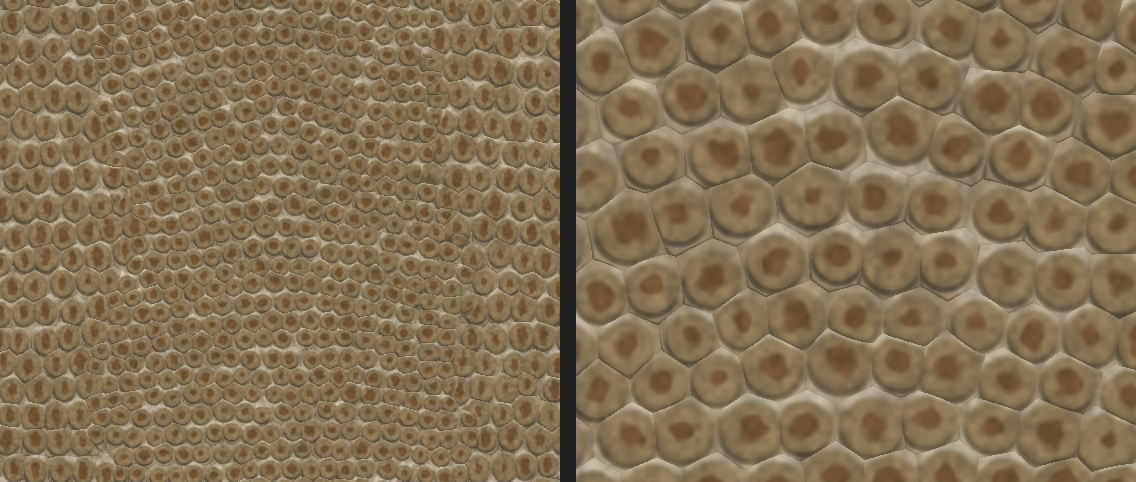
Left: the whole. Right: its middle third, enlarged.
This texture is drawn by a WebGL 1 fragment shader. Its source:

```glsl
precision highp float;
uniform vec2 u_resolution;

// Embossed reptile leather: rows of rounded tan scales with brown cores.
// A fine arched lattice in the middle meets a coarse one on both flanks;
// the nearest scale of either gives the shape, its rim is lit from above.

struct Skin {
  float nearest;  // normalised distance to the closest scale, 1 at its rim
  float second;   // the same for the runner-up
  vec2 offset;    // position inside the closest scale
  float seed;     // random value of the closest scale
  float flank;    // 1 on the coarse flanks, 0 in the middle
};

float hash(vec2 p) {
  vec3 q = fract(p.xyx * vec3(0.1031, 0.1030, 0.0973));
  q += dot(q, q.yzx + 33.33);
  return fract((q.x + q.y) * q.z);
}

float noise(vec2 p) {
  vec2 cell = floor(p), f = fract(p);
  f = f * f * (3.0 - 2.0 * f);
  float low = mix(hash(cell), hash(cell + vec2(1.0, 0.0)), f.x);
  float high = mix(hash(cell + vec2(0.0, 1.0)), hash(cell + 1.0), f.x);
  return mix(low, high, f.y);
}

// How far a row sinks away from the spine; rows flatten toward the bottom.
float droop(float x, float y, float slope) {
  float wave = 0.022 * (noise(vec2(x * 6.0 + 20.0, y * 4.0 + 7.0)) - 0.5);
  return slope * sqrt(x * x + 0.001) * smoothstep(0.0, 0.65, y) + wave;
}

// Signed distance to the ragged border between middle and flanks.
float flankSide(vec2 p) {
  return abs(p.x) - 0.33 + 0.16 * (noise(p * vec2(3.0, 8.0) + 40.0) - 0.5);
}

void addScales(vec2 p, vec2 pitch, float slope, float flank, inout Skin skin) {
  float level = p.y + droop(p.x, p.y, slope);
  level = p.y + droop(p.x, level, slope);
  float firstRow = floor(level / pitch.y);
  for (int j = -1; j <= 1; j++) {
    float row = firstRow + float(j);
    float rowSeed = hash(vec2(row + 60.0, 11.0 + 50.0 * flank));
    float stride = pitch.x * mix(0.95, 1.05, rowSeed);
    float phase = fract(0.5 * row + 0.25 * rowSeed);
    float firstColumn = floor(p.x / stride - phase);
    for (int i = -1; i <= 1; i++) {
      vec2 id = vec2(firstColumn + float(i), row) + 90.0 + 130.0 * flank;
      float seed = hash(id);
      vec2 jitter = vec2(seed, hash(id + 31.7)) - 0.5;
      float base = (row + 0.5 + 0.12 * (rowSeed - 0.5) + 0.24 * jitter.y) * pitch.y;
      float x = (firstColumn + float(i) + phase + 0.5 + 0.24 * jitter.x) * stride;
      vec2 center = vec2(x, base - droop(x, base, slope));
      float side = flankSide(center) * (2.0 * flank - 1.0);
      if (side > -0.008) {
        float size = mix(0.9, 1.14, hash(id + 73.1));
        vec2 d = (p - center) / (0.5 * size * vec2(stride, 1.08 * pitch.y));
        d.y *= 1.0 + 0.12 * step(0.0, d.y);
        float r = length(d);
        if (r < skin.nearest) {
          skin.second = skin.nearest;
          skin.nearest = r;
          skin.offset = d;
          skin.seed = seed;
          skin.flank = flank;
        } else {
          skin.second = min(skin.second, r);
        }
      }
    }
  }
}

// Brown core of a scale: ragged, of varying size, upright on the flanks.
float coreMask(Skin skin, vec2 p) {
  vec2 d = skin.offset * mix(vec2(1.0), vec2(1.25, 0.78), skin.flank);
  float radius = mix(0.27, 0.52, fract(skin.seed * 23.0));
  float ragged = 0.26 * (noise(p * 130.0) - 0.5);
  float core = 1.0 - smoothstep(radius - 0.15, radius + 0.15, length(d) + ragged);
  return core * smoothstep(0.1, 0.5, skin.second - skin.nearest);
}

vec3 shadeSkin(Skin skin, vec2 p) {
  vec3 valleyTan = vec3(0.57, 0.50, 0.39);
  vec3 scaleTan = vec3(0.545, 0.465, 0.34);
  vec3 shadowTan = vec3(0.43, 0.365, 0.265);
  vec3 coreBrown = vec3(0.42, 0.305, 0.185);
  vec3 creaseDark = vec3(0.27, 0.245, 0.20);
  vec3 glint = vec3(0.77, 0.73, 0.65);

  float seam = skin.second - skin.nearest;
  float facing = skin.offset.y / max(skin.nearest, 0.001);
  float lower = smoothstep(-0.1, 0.8, -facing - 0.25 * skin.offset.x);
  float upper = smoothstep(0.2, 0.85, facing);
  float body = 1.0 - smoothstep(0.9, 1.06, skin.nearest);
  float fold = max(smoothstep(0.66, 1.0, skin.nearest), 1.0 - smoothstep(0.0, 0.42, seam));
  float rimLine = 1.0 - smoothstep(0.03, 0.15, abs(skin.nearest - 0.99));
  float crease = max(rimLine, 1.0 - smoothstep(0.0, 0.2, seam));
  float gloss = smoothstep(0.25, 0.75, noise(p * 34.0 + 5.0));

  vec3 color = mix(valleyTan, scaleTan, body);
  color = mix(color, shadowTan, fold * body * (0.25 + 0.45 * lower));
  color = mix(color, creaseDark, crease * lower * mix(0.65, 0.3, gloss));
  color = mix(color, glint, fold * fold * upper * mix(0.22, 0.85, gloss));
  color = mix(color, glint, (1.0 - body) * lower * (1.0 - rimLine) * 0.6 * gloss);
  return mix(color, coreBrown, 0.88 * coreMask(skin, p));
}

void main() {
  vec2 p = (gl_FragCoord.xy - vec2(0.5 * u_resolution.x, 0.0)) / u_resolution.y;
  Skin skin = Skin(3.0, 3.0, vec2(0.0, 3.0), 0.5, 0.0);
  addScales(p, vec2(0.041, 0.040), 0.20, 0.0, skin);
  addScales(p, vec2(0.050, 0.057), 0.06, 1.0, skin);
  vec3 color = shadeSkin(skin, p);

  // Leather grain and slow drift of tone.
  float grain = noise(p * 210.0 + 9.0) + noise(p * 110.0 + 60.0) - 1.0;
  float drift = noise(p * 4.0 + 15.0) - 0.5;
  color *= 0.99 + 0.15 * grain + 0.04 * drift;
  gl_FragColor = vec4(color, 1.0);
}
```
